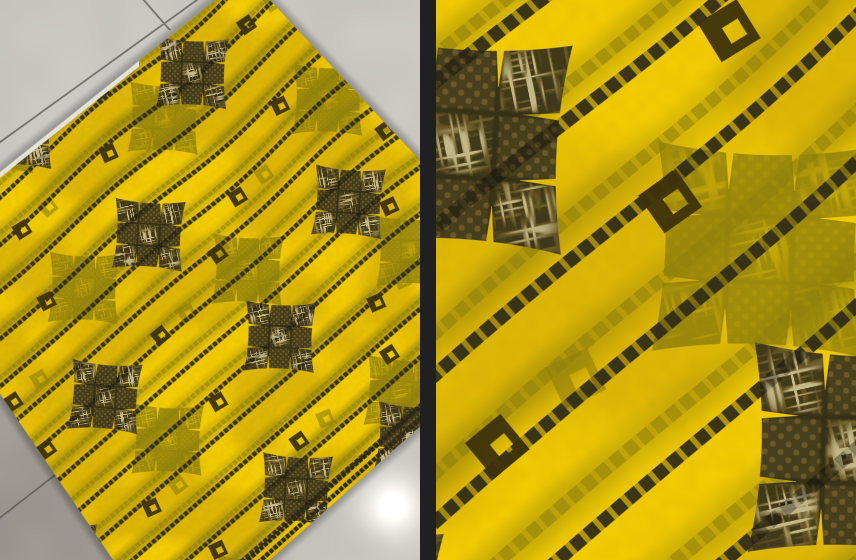
Left, the full canvas; right, a detail of the centre.
Reproduce this pattern procedurally as a WebGL 1 fragment shader.

```glsl
precision highp float;
// Folded yellow cloth on floor tiles: dashed diagonals, woven squares, and a fainter layer showing through.
uniform vec2 u_resolution;

const float SPAN = 5.76;          // canvas width in drawing units, y runs down
const float LINE_STEP = 0.66;     // vertical spacing of the diagonals
const float LINE_SLOPE = 0.87;
const float LINE_HALF = 0.031;
const float DASH = 0.083;
const float MOTIF_HALF = 0.485;
const float SPOT_HALF = 0.105;
const float GHOST = 0.62;         // strength of the layer below
const vec3 YELLOW = vec3(0.95, 0.80, 0.01);
const vec3 GOLD = vec3(0.84, 0.69, 0.02);
const vec3 OLIVE = vec3(0.56, 0.50, 0.045);
const vec3 INK = vec3(0.18, 0.165, 0.09);
const vec3 BROWN = vec3(0.38, 0.32, 0.15);
const vec3 THREAD = vec3(0.76, 0.72, 0.56);
const vec3 FLOOR_LIGHT = vec3(0.79, 0.78, 0.76);
const vec3 FLOOR_DARK = vec3(0.61, 0.59, 0.56);

float soft;   // edge smoothing width

float hash(vec2 p) { return fract(sin(dot(p, vec2(127.1, 311.7))) * 43758.5453); }

float noise(vec2 p) {
  vec2 i = floor(p), f = fract(p);
  f = f * f * (3.0 - 2.0 * f);
  return mix(mix(hash(i), hash(i + vec2(1, 0)), f.x),
             mix(hash(i + vec2(0, 1)), hash(i + vec2(1, 1)), f.x), f.y);
}

vec2 turn(vec2 p, float a) { return vec2(cos(a) * p.x - sin(a) * p.y, sin(a) * p.x + cos(a) * p.y); }

float fill(float d) { return 1.0 - smoothstep(-soft, soft, d); }

// Signed distance from the line a-b, positive on the cloth side
float side(vec2 p, vec2 a, vec2 b) {
  vec2 d = normalize(b - a);
  return dot(p - a, vec2(-d.y, d.x));
}

// Distance to the nearest wavy diagonal
float diagonal(vec2 p, float shift) {
  float wave = 0.07 * sin(1.9 * p.x - 0.5 * p.y) * (1.0 - smoothstep(1.0, 6.0, p.y));
  float s = (p.y + LINE_SLOPE * p.x - 3.32 + wave + shift) / LINE_STEP;
  return abs(fract(s + 0.5) - 0.5) * LINE_STEP / length(vec2(1.0, LINE_SLOPE));
}

float dashes(float d, float along) {
  float gap = abs(fract(along / DASH) - 0.5) * DASH;
  return fill(d - LINE_HALF) * (0.35 + 0.65 * fill(gap - 0.35 * DASH));
}

// Woven 3x3 square: x = coverage, y = brightness of the threads
vec2 motif(vec2 p, float seed) {
  vec2 q = turn(p, -0.05 + 0.07 * (hash(vec2(seed, 3.0)) - 0.5)) / MOTIF_HALF;
  vec2 a = abs(q), flare = 0.89 + 0.1 * min(a * a, 1.0).yx;
  float outline = max(a.x - flare.x, a.y - flare.y);
  float seam = min(abs(a.x - 0.31), abs(a.y - 0.31));
  float notch = 0.1 * max(max(a.x, a.y) - 0.55, 0.0);
  float cover = fill(outline * MOTIF_HALF) * (1.0 - step(0.001, notch) * fill((seam - notch) * MOTIF_HALF));
  vec2 r = turn(q, 0.25) + seed;
  float hatch = max(noise(r * vec2(32.0, 3.0)), noise(r * vec2(3.0, 32.0)));
  hatch = smoothstep(0.4, 0.92, hatch);
  float corner = step(0.31, a.x) * step(0.31, a.y);
  float centre = step(max(a.x, a.y), 0.31);
  float glow = corner * (1.0 - smoothstep(0.1, 0.46, length(a - 0.62)))
             + centre * (1.0 - smoothstep(0.08, 0.38, length(q)));
  float beads = 0.26 * smoothstep(0.1, 0.8, sin(q.x * 42.0) * sin(q.y * 42.0));
  float light = mix(beads + 0.16, 0.12 + hatch * (0.25 + 0.75 * glow), max(corner, centre));
  return vec2(cover, light * smoothstep(0.0, 0.05, seam));
}

// Small tilted square with an open window
float spot(vec2 p, float seed) {
  vec2 q = turn(p, 0.55 + 0.3 * (hash(vec2(seed, 8.0)) - 0.5));
  vec2 a = abs(q), w = abs(q - vec2(0.02, 0.015));
  return fill(max(a.x, a.y) - SPOT_HALF) * (1.0 - fill(max(w.x, w.y) - 0.4 * SPOT_HALF));
}

vec3 floorTiles(vec2 p) {
  vec3 c = mix(FLOOR_LIGHT, FLOOR_DARK, smoothstep(3.0, 6.5, p.y) * (1.0 - smoothstep(1.0, 5.2, p.x)));
  float joint = min(abs(side(p, vec2(0, 1.95), vec2(2.7, 0))), abs(side(p, vec2(0, 7.1), vec2(0.8, 6.48))));
  joint = min(joint, max(abs(side(p, vec2(1.97, 0), vec2(2.32, 0.4))), p.y - 0.4));
  c = mix(c, vec3(0.36, 0.34, 0.32), 0.8 * fill(joint - 0.012));
  vec2 glare = p - vec2(5.4, 6.95);
  return c + 0.28 * exp(-7.0 * dot(glare, glare)) + 0.03 * (noise(p * 2.0) - 0.5);
}

void main() {
  soft = 0.8 * SPAN / u_resolution.x;
  vec2 p = vec2(gl_FragCoord.x, u_resolution.y - gl_FragCoord.y) * SPAN / u_resolution.x;

  // Cloth outline
  float top = side(p, vec2(0, 2.36), vec2(2.95, 0));
  float low = side(p, vec2(5.76, 5.85), vec2(3.7, 7.68));
  float inside = min(min(top, low), min(side(p, vec2(3.7, 0), vec2(5.76, 2.2)), side(p, vec2(1.55, 7.68), vec2(0, 5.4))));

  // Repeats of both layers
  vec2 woven = vec2(0), under = vec2(0);
  float spots = 0.0, underSpots = 0.0;
  for (int row = -1; row <= 3; row++) {
    for (int col = -1; col <= 2; col++) {
      float i = float(col), j = float(row), seed = i + 5.0 * j + 7.0;
      vec2 c = vec2(2.04, 3.22) + i * vec2(1.8, 1.4) + j * vec2(-0.6, 2.22) + i * j * (vec2(0.24, -0.25) + j * vec2(0.58, 0.12));
      vec2 m = motif(p - c, seed);
      if (m.x > woven.x) woven = m;
      c = vec2(1.15, 3.95) + i * vec2(2.25, -0.25) + j * vec2(1.15, 2.08) + i * max(j, 0.0) * vec2(0.95, -0.4);
      m = motif(p - c, seed + 30.0);
      if (m.x > under.x) under = m;
      c = vec2(3.26, 2.7) + i * vec2(1.9, 1.45) + j * vec2(-0.59, 2.13) - mod(j, 2.0) * vec2(0.47, 0.23);
      spots = max(spots, spot(p - c, seed));
      underSpots = max(underSpots, spot(p - c - vec2(0.36, -0.31), seed + 9.0));
      c = vec2(1.49, 2.1) + i * vec2(2.35, -0.65) + j * vec2(0, 2.03) - min(j, 1.0) * vec2(0.85, 0.0);
      spots = max(spots, step(0.0, j) * spot(p - c, seed + 50.0));
    }
  }

  // Yellow ground with soft folds, then the layer below
  float along = (p.x - LINE_SLOPE * p.y) / length(vec2(1.0, LINE_SLOPE));
  float drift = 0.17 + 0.06 * sin(p.x * 1.3 + p.y);
  float d = diagonal(p, 0.0), dUnder = diagonal(p, drift);
  vec3 cloth = mix(YELLOW, GOLD, 0.75 * smoothstep(0.3, 0.75, noise(p * 1.7 + 4.0)) + 0.2 * noise(p * 22.0));
  cloth = mix(cloth, OLIVE, 0.65 * (1.0 - smoothstep(0.02, 0.15, dUnder)) * (0.35 + 0.65 * noise(p * 1.3)));
  cloth = mix(cloth, OLIVE, GHOST * dashes(dUnder, along + 0.03));
  cloth = mix(cloth, OLIVE, under.x * (1.25 - 0.6 * under.y) * GHOST * 1.15);
  cloth = mix(cloth, OLIVE, underSpots * GHOST);

  // Printed top layer
  cloth = mix(cloth, INK, 0.93 * dashes(d, along));
  vec3 weave = mix(mix(INK, BROWN, smoothstep(0.0, 0.4, woven.y)), THREAD, smoothstep(0.35, 1.0, woven.y));
  cloth = mix(cloth, weave * (1.0 - 0.3 * dashes(d, along)), 0.95 * woven.x);
  cloth = mix(cloth, INK + vec3(0.06, 0.03, -0.05), 0.95 * spots);

  // Dashed hem and pale selvedge
  float hem = min(abs(low - 0.08), abs(low - 0.2));
  cloth = mix(cloth, INK, dashes(hem, along * 1.1));
  cloth = mix(cloth, vec3(0.9, 0.89, 0.84), fill(top - 0.06) * step(p.x, 1.9));

  vec3 ground = floorTiles(p) * (1.0 - 0.25 * smoothstep(-0.15, 0.0, inside));
  gl_FragColor = vec4(mix(ground, cloth, fill(-inside)), 1.0);
}
```
